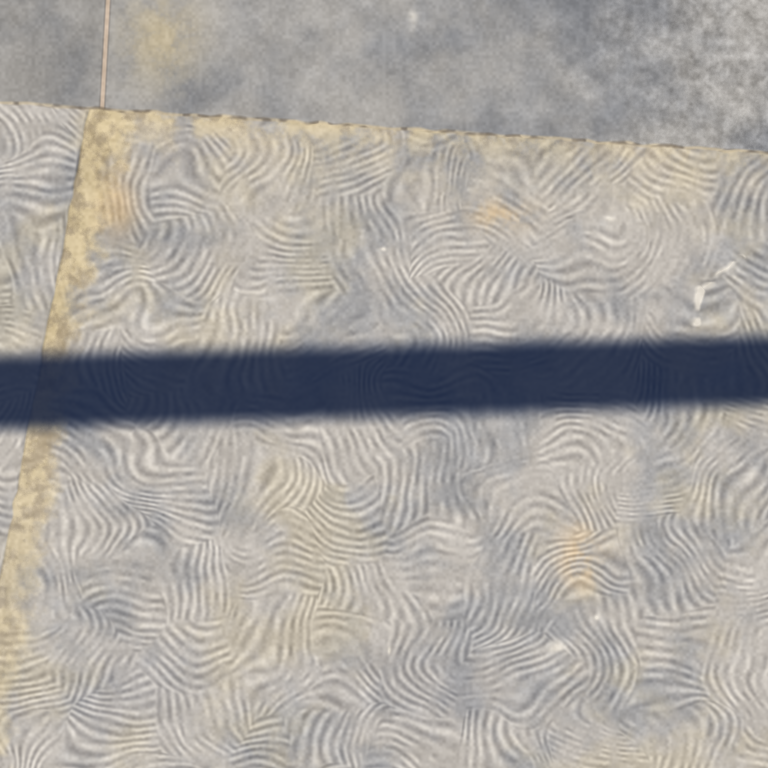
Give the GLSL for this texture, as a WebGL 2 fragment shader.

```glsl
#version 300 es
precision highp float;
// Sunlit stone paving: a smooth slab above a slab combed with fan-shaped ridges,
// sandy mortar along the joints and one soft blue shadow band across the middle.
// Ridges are arcs inside jittered Voronoi cells; stains and grain are value noise.
uniform vec2 u_resolution;
out vec4 fragColor;

float hash(vec2 p) {
  vec3 q = fract(vec3(p.xyx) * 0.1031);
  q += dot(q, q.yzx + 33.33);
  return fract((q.x + q.y) * q.z);
}

float noise(vec2 p) {
  vec2 i = floor(p), f = fract(p);
  f = f * f * (3.0 - 2.0 * f);
  return mix(mix(hash(i), hash(i + vec2(1, 0)), f.x),
             mix(hash(i + vec2(0, 1)), hash(i + vec2(1, 1)), f.x), f.y);
}

float fbm(vec2 p) {
  float sum = 0.0, amp = 0.5;
  for (int i = 0; i < 5; i++) {
    sum += amp * noise(p);
    p = mat2(1.6, 1.2, -1.2, 1.6) * p + 7.3;
    amp *= 0.5;
  }
  return sum;
}

// Soft elliptical stain
float stain(vec2 p, vec2 center, vec2 size) {
  vec2 d = (p - center) / size;
  return exp(-dot(d, d));
}

float segment(vec2 p, vec2 a, vec2 b) {
  vec2 d = b - a;
  return length(p - a - d * clamp(dot(p - a, d) / dot(d, d), 0.0, 1.0));
}

// Curved ridges, turned between neighbouring cells, with narrow blended borders
float ridges(vec2 p) {
  vec2 g = p * 9.5 + 0.45 * vec2(noise(p * 16.0), noise(p * 16.0 + 40.0));
  vec2 cell = floor(g);
  float sum = 0.0, total = 0.0;
  for (int j = -1; j <= 1; j++)
    for (int i = -1; i <= 1; i++) {
      vec2 c = cell + vec2(i, j);
      vec2 d = g - c - 0.15 - 0.7 * vec2(hash(c), hash(c + 31.7));
      float angle = 1.5708 * mod(c.x + c.y, 2.0) + 0.9 * (hash(c + 5.1) - 0.5);
      float side = hash(c + 9.4) < 0.5 ? -1.0 : 1.0;
      float radius = length(d + side * vec2(cos(angle), sin(angle)) * 1.2);
      float weight = exp(-32.0 * dot(d, d));
      sum += weight * sin(radius * 53.0 + 6.3 * hash(c + 2.2) + 2.0 * noise(p * 45.0));
      total += weight;
    }
  return sum / (total + 1e-9);
}

void main() {
  vec2 uv = gl_FragCoord.xy / u_resolution;
  float px = 1.0 / u_resolution.y;
  float broad = fbm(uv * 5.0 + 3.0), fine = fbm(uv * 42.0);
  float grain = noise(uv * 230.0) - 0.5;
  float wobble = (noise(uv * 55.0) - 0.5) * 0.004;

  // Combed slab with warm and cool patches
  float mottle = fbm(uv * 9.0 + 20.0), patches = fbm(uv * 20.0 + 4.0);
  vec3 combed = mix(vec3(0.645, 0.64, 0.64), vec3(0.755, 0.73, 0.70), smoothstep(0.3, 0.56, 0.5 * mottle + 0.5 * patches));
  combed = mix(combed, vec3(0.80, 0.75, 0.64), 0.45 * smoothstep(0.5, 0.68, 0.5 * broad + 0.5 * fbm(uv * 17.0 + 50.0)));
  float cool = stain(uv, vec2(0.16, 0.1), vec2(0.09, 0.06)) + stain(uv, vec2(0.55, 0.1), vec2(0.13, 0.05))
             + stain(uv, vec2(0.24, 0.77), vec2(0.06, 0.05));
  combed = mix(combed, vec3(0.62, 0.62, 0.64), 0.35 * cool);
  float warm = stain(uv, vec2(0.65, 0.72), vec2(0.04, 0.02)) + stain(uv, vec2(0.757, 0.275), vec2(0.03, 0.045));
  combed = mix(combed, vec3(0.82, 0.72, 0.58), 0.9 * warm * smoothstep(0.25, 0.65, fine));
  float relief = 0.01 + 0.095 * smoothstep(0.25, 0.8, noise(uv * 19.0) * 0.45 + noise(uv * 85.0) * 0.55);
  combed += ridges(uv) * relief * vec3(1.0, 0.98, 0.9);

  // Sandy mortar: tapered left strip and a fading edge below the upper joint
  float seam = 0.867 - 0.066 * uv.x + wobble;
  float stripX = uv.x - (0.115 - 0.19 * (0.854 - uv.y)) - wobble;
  float width = 0.042 + 0.022 * smoothstep(0.65, 0.85, uv.y) + 0.06 * (fine - 0.5);
  float strip = smoothstep(-0.002, 0.002, stripX) * (1.0 - smoothstep(width - 0.02, width + 0.02, stripX));
  strip *= mix(0.5, 0.85, smoothstep(0.1, 0.5, uv.y));
  float under = exp(-max(seam - uv.y, 0.0) / 0.04) * smoothstep(0.08, 0.16, uv.x) * (1.0 - 0.5 * uv.x);
  vec3 sand = mix(vec3(0.68, 0.61, 0.49), vec3(0.87, 0.79, 0.62), smoothstep(0.25, 0.6, fbm(uv * 60.0)));
  vec3 color = mix(combed, sand, max(strip, under * smoothstep(0.25, 0.65, fine + 0.05)));
  color = mix(color, vec3(0.85, 0.70, 0.49), 0.5 * stain(uv, vec2(0.155, 0.73), vec2(0.025, 0.04)));
  color *= 1.0 - 0.2 * (1.0 - smoothstep(0.0, 0.004, abs(stripX))) * noise(uv * 40.0 + 9.0);

  // Smooth upper slab, darker at its left and speckled at its right
  vec3 smoothSlab = mix(vec3(0.53, 0.535, 0.55), vec3(0.685, 0.67, 0.65), smoothstep(0.28, 0.62, broad * 0.35 + mottle * 0.35 + patches * 0.3));
  smoothSlab *= 1.0 - 0.08 * (1.0 - smoothstep(0.12, 0.15, uv.x));
  smoothSlab = mix(smoothSlab, vec3(0.75, 0.69, 0.56), 0.8 * smoothstep(0.2, 0.6, fine) * stain(uv, vec2(0.21, 0.95), vec2(0.05, 0.06)));
  float speckle = fbm(uv * 110.0 + 11.0) - 0.46;
  smoothSlab += 0.28 * speckle * smoothstep(0.65, 0.95, uv.x + 0.3 * (patches - 0.5));
  float jointX = abs(uv.x - 0.133 - 0.055 * (uv.y - 0.86));
  smoothSlab = mix(smoothSlab, vec3(0.40, 0.37, 0.35), 0.5 * (1.0 - smoothstep(0.002, 0.006, jointX)));
  smoothSlab = mix(smoothSlab, vec3(0.80, 0.72, 0.64), 1.0 - smoothstep(0.001, 0.003 + px, jointX));
  color = mix(color, smoothSlab, smoothstep(-0.002, 0.002, uv.y - seam));
  float seamLine = 1.0 - smoothstep(0.0, 0.004, abs(uv.y - seam));
  vec3 seamColor = mix(vec3(0.46, 0.41, 0.35), vec3(0.82, 0.75, 0.62), smoothstep(0.2, 0.6, noise(uv * vec2(95, 120))));
  color = mix(color, seamColor, 0.6 * seamLine);

  // Pale scuffs and chips
  vec2 rough = uv + 0.012 * (vec2(noise(uv * 45.0), noise(uv * 45.0 + 17.0)) - 0.5);
  float scuff = min(segment(rough, vec2(0.904, 0.575), vec2(0.908, 0.617)) - 0.005,
                    segment(rough, vec2(0.912, 0.622), vec2(0.967, 0.665)) - 0.001);
  float marks = (1.0 - smoothstep(-0.002, 0.003, scuff)) * smoothstep(0.2, 0.6, noise(uv * 110.0));
  marks += stain(rough, vec2(0.722, 0.161), vec2(0.009, 0.007)) + stain(rough, vec2(0.797, 0.714), vec2(0.008, 0.004));
  marks += stain(rough, vec2(0.507, 0.157), vec2(0.003, 0.006)) + stain(rough, vec2(0.499, 0.675), vec2(0.005, 0.004));
  marks += stain(uv, vec2(0.777, 0.196), vec2(0.004)) + 0.6 * stain(rough, vec2(0.535, 0.974), vec2(0.007, 0.008));
  color = mix(color, vec3(0.92, 0.89, 0.84), min(marks, 0.9));
  color += 0.06 * grain + 0.13 * (fine - 0.48);

  // Soft-edged shadow band, slightly thicker at its left
  float band = abs(uv.y - (0.489 + 0.029 * uv.x)) + wobble * 0.5 - 0.003 * (1.0 - uv.x);
  float shade = 1.0 - smoothstep(0.029, 0.060, band);
  vec3 shadowed = vec3(0.17, 0.21, 0.30) + (color - 0.69) * vec3(0.16, 0.15, 0.12);
  fragColor = vec4(clamp(mix(color, shadowed, shade), 0.0, 1.0), 1.0);
}
```
